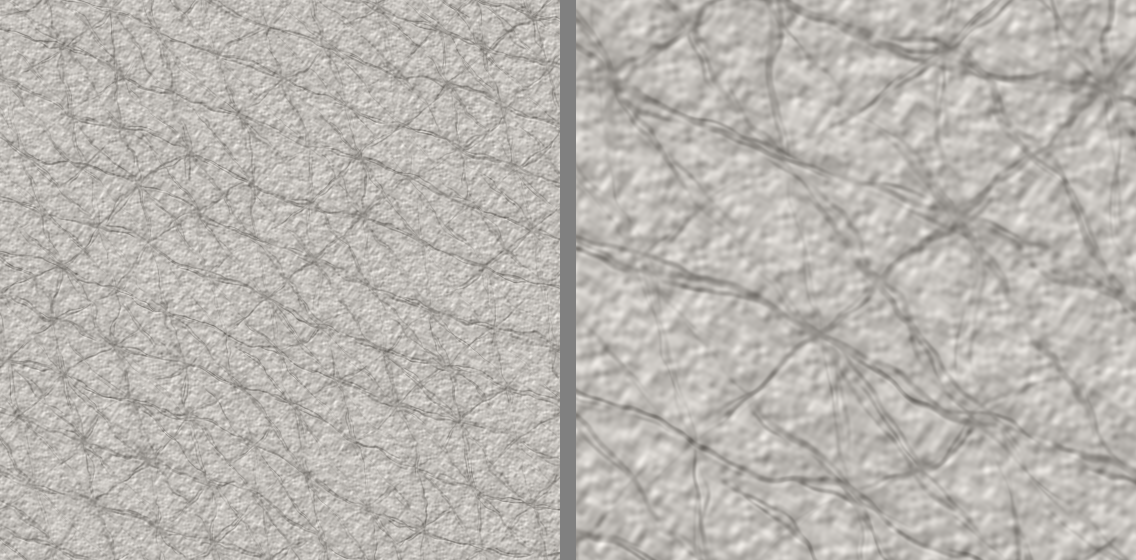
Left, the full canvas; right, a detail of the centre.
Write a WebGL 1 fragment shader that draws this texture.

```glsl
precision highp float;
uniform vec2 u_resolution;

// Crease lattice: main direction and steep direction
const vec2 MAIN_STEP = vec2(0.105, -0.040);
const vec2 STEEP_STEP = vec2(0.022, -0.106);

// Crease shape, in canvas units
const float BEND = 0.045;
const float KINK = 0.014;
const float WIGGLE = 0.0035;
const float STRAND_SPREAD = 0.015;
const float STRAND_WIDTH = 0.0015;
const float VALLEY_WIDTH = 0.010;
const float VALLEY_DEPTH = 0.22;

// Grain and lighting
const float GRAIN_FREQ = 115.0;
const vec2 LIGHT_STEP = vec2(-0.0015, 0.0026);
const float CREASE_HEIGHT = 0.30;
const float CREASE_DARK = 0.17;
const float GRAIN_TONE = 0.15;
const float RELIEF = 0.32;
const float BASE_TONE = 0.758;
const vec3 WARM_TINT = vec3(0.014, 0.0, -0.019);

float hash(vec2 p) {
  vec3 q = fract(vec3(p.xyx) * 0.1031);
  q += dot(q, q.yzx + 33.33);
  return fract((q.x + q.y) * q.z);
}

float noise(vec2 p) {
  vec2 cell = floor(p);
  vec2 f = fract(p);
  f = f * f * (3.0 - 2.0 * f);
  return mix(mix(hash(cell), hash(cell + vec2(1.0, 0.0)), f.x),
             mix(hash(cell + vec2(0.0, 1.0)), hash(cell + 1.0), f.x), f.y);
}

vec2 noise2(vec2 p) {
  return vec2(noise(p + 7.3), noise(p + 61.7)) - 0.5;
}

float bell(float d, float width) {
  return exp(-d * d / (width * width));
}

// One family of parallel creases, each a bundle of thin strands
float creaseFamily(vec2 p, vec2 grad, float strength, float continuity, float seed) {
  float phase = dot(p, grad);
  float d = (phase - floor(phase + 0.5)) / length(grad);
  d += (noise(p * 9.0 + seed) - 0.5) * KINK;

  float presence = smoothstep(0.3, 0.62, noise(p * 10.0 + seed * 1.7));
  float weight = strength * mix(continuity, 1.0, presence);
  float width = max(STRAND_WIDTH, 0.6 / u_resolution.y);
  float depth = VALLEY_DEPTH * bell(d, VALLEY_WIDTH);
  for (int i = 0; i < 3; i++) {
    float strandSeed = seed + 23.0 * float(i + 1);
    float offset = (noise(p * 24.0 + strandSeed) - 0.5) * STRAND_SPREAD;
    float ink = smoothstep(0.15, 0.7, noise(p * 38.0 + strandSeed * 1.3));
    depth += ink * bell(d + offset, width);
  }
  return weight * depth;
}

float creases(vec2 p) {
  vec2 warped = p + BEND * noise2(p * 5.0) + KINK * noise2(p * 17.0)
              + WIGGLE * noise2(p * 85.0);
  float area = MAIN_STEP.x * STEEP_STEP.y - MAIN_STEP.y * STEEP_STEP.x;
  vec2 acrossSteep = vec2(STEEP_STEP.y, -STEEP_STEP.x) / area;
  vec2 acrossMain = vec2(-MAIN_STEP.y, MAIN_STEP.x) / area;

  float depth = creaseFamily(warped, acrossMain, 1.25, 0.75, 3.0);
  depth += creaseFamily(warped, acrossSteep, 0.85, 0.25, 131.0);
  depth += creaseFamily(warped, acrossSteep - acrossMain, 0.9, 0.2, 257.0);
  depth += creaseFamily(warped, acrossSteep + acrossMain, 0.75, 0.15, 389.0);
  return 1.0 - exp(-1.2 * depth);
}

// Fine pebbled skin, rotated off the pixel axes
float grain(vec2 p) {
  vec2 q = mat2(0.82, 0.57, -0.57, 0.82) * p * GRAIN_FREQ;
  return 0.6 * noise(q) + 0.4 * noise(q * 2.03 + 19.0) - 0.5;
}

void main() {
  vec2 p = gl_FragCoord.xy / u_resolution.y + 2.0;
  vec2 towardLight = p + LIGHT_STEP;

  float crease = creases(p);
  float pebble = grain(p);
  float height = pebble - CREASE_HEIGHT * crease;
  float litHeight = grain(towardLight) - CREASE_HEIGHT * creases(towardLight);

  float tone = BASE_TONE - CREASE_DARK * crease + GRAIN_TONE * pebble
             + RELIEF * (height - litHeight);
  gl_FragColor = vec4(clamp(tone + WARM_TINT, 0.0, 1.0), 1.0);
}
```
